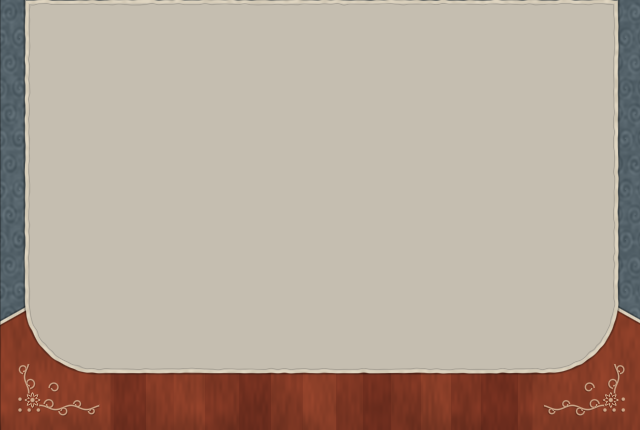
Write a Shadertoy shader that draws this background.

```glsl
// A stone-coloured panel with a rough cream rim, set between blue damask strips
// above a banded red wood base with mirrored scroll ornaments in its corners.
// Built from distance functions, value noise and spirals, in units of the height.

float hash(vec2 p) {
    vec3 q = fract(p.xyx * 0.1031);
    q += dot(q, q.yzx + 33.33);
    return fract((q.x + q.y) * q.z);
}

float noise(vec2 p) {
    vec2 i = floor(p), f = fract(p);
    f = f * f * (3.0 - 2.0 * f);
    return mix(mix(hash(i), hash(i + vec2(1, 0)), f.x),
               mix(hash(i + vec2(0, 1)), hash(i + vec2(1, 1)), f.x), f.y);
}

// Filled coverage of a distance, softened over the width w
float cover(float d, float w) {
    return 1.0 - smoothstep(-w, w, d);
}

float curl(vec2 p, float radius) {
    float turn = atan(p.y, p.x + 1e-4) / 6.2832;
    return max(abs(length(p) - radius * (0.75 + 0.5 * turn)) - 0.8, length(p) - radius - 1.0);
}

// Wavy stem along x, with curls on alternating sides
float vine(vec2 p, float len) {
    float d = max(abs(p.y - 2.5 * sin(p.x * 0.17)) - 0.9, abs(p.x - 0.5 * (len + 8.0)) - 0.5 * (len - 8.0));
    for (int i = 0; i < 4; i++) {
        float x = 20.0 + 17.0 * float(i);
        float side = i % 2 == 0 ? 1.0 : -1.0;
        if (x < len) d = min(d, curl(vec2(p.x - x, side * p.y - 4.0), 6.0 - 0.7 * float(i)));
    }
    return d;
}

// Flower, two vines and a corner of dots; p is centred on the flower
float ornament(vec2 p) {
    float r = length(p);
    float d = min(abs(r - 6.5 - 1.8 * cos(8.0 * atan(p.y, p.x + 1e-4))) - 1.0, r - 2.5);
    d = min(d, vine(p + vec2(0, 9), 80.0));
    d = min(d, vine(vec2(p.y, p.x + 7.0), 43.0));
    d = min(d, curl(p - vec2(26, 15), 6.0));
    for (int i = 0; i < 4; i++) {
        vec2 dotPos = vec2(-15.0 + 11.0 * max(float(i) - 1.0, 0.0), i == 0 ? 1.0 : -12.0);
        d = min(d, length(p - dotPos) - 2.0);
    }
    return d;
}

vec3 damask(vec2 p) {
    vec2 cell = p * vec2(22, 17);
    cell.x += 0.5 * mod(floor(cell.y), 2.0);
    vec2 q = fract(cell) - 0.5;
    q.x *= mod(floor(cell.y), 2.0) * 2.0 - 1.0;
    float swirl = sin(24.0 * length(q) + atan(q.y, q.x + 1e-4));
    swirl *= smoothstep(0.55, 0.3, length(q));
    return vec3(0.33, 0.385, 0.415) + 0.03 * swirl + 0.07 * (noise(p * 110.0) - 0.5);
}

vec3 wood(vec2 p, float fromCentre) {
    // Planks of stepped tone, lighter in the two corners
    float plank = floor(p.x * 14.0 + 0.35 * noise(vec2(p.x * 9.0, 2.0)));
    float tone = 0.5 - 0.5 * cos((plank / 14.0 + 0.036 - 0.304) * 21.6);
    tone = 0.75 * tone + 0.25 * hash(vec2(plank, 7.0));
    tone = mix(tone, 0.85, smoothstep(0.488, 0.494, fromCentre));
    vec3 c = mix(vec3(0.43, 0.175, 0.115), vec3(0.55, 0.25, 0.16), tone);
    float grain = noise(p * vec2(150, 40)) + noise(p * vec2(25, 18)) - 1.0;
    return c * (1.0 + 0.13 * grain) * (0.92 + 0.08 * smoothstep(0.0, 0.06, p.y));
}

void mainImage(out vec4 fragColor, in vec2 fragCoord) {
    vec2 p = fragCoord / iResolution.xy * vec2(1.4884, 1.0);
    float w = 0.8 / iResolution.y;
    float ax = abs(p.x - 0.748);
    vec3 cream = vec3(0.85, 0.81, 0.73) + 0.08 * (noise(p * 90.0) - 0.5);

    // Wood base, blue strips and the sloping trim between them
    float slope = (p.y - 0.283 + 0.56 * (ax - 0.686)) * 0.873;
    vec3 c = mix(damask(p), wood(p, ax), cover(slope, w));
    c *= 1.0 - 0.3 * cover(abs(slope) - 0.007, 0.002);
    c = mix(c, cream, cover(abs(slope) - 0.0035, w));

    // Corner scrollwork
    vec2 local = vec2(0.748 - ax, p.y) * 516.0 - vec2(39, 36);
    c = mix(c, c * 0.65, 0.6 * cover(ornament(local + vec2(-1, 1)), 1.0));
    c = mix(c, vec3(0.83, 0.70, 0.58), 0.9 * cover(ornament(local), w * 516.0));

    // Panel with rounded lower corners and a worn rim
    vec2 q = vec2(ax - 0.686, 0.136 - p.y) + 0.165;
    float panel = length(max(q, 0.0)) + min(max(q.x, q.y), 0.0) - 0.165;
    panel = max(panel, p.y - 0.996);
    float rough = 0.004 * (noise(p * 65.0) - 0.5);
    c *= 1.0 - 0.35 * cover(abs(panel) - 0.007, 0.003);
    c = mix(c, vec3(0.773, 0.745, 0.69), cover(panel, w));
    c *= 1.0 - 0.15 * cover(abs(panel + 0.006 + rough) - 0.001, 0.0015);
    c = mix(c, cream, cover(abs(panel + rough * 0.6) - 0.0036, w));

    // Dark outer left edge
    c *= mix(0.65, 1.0, smoothstep(0.0, 0.004, p.x));
    fragColor = vec4(c, 1.0);
}
```
